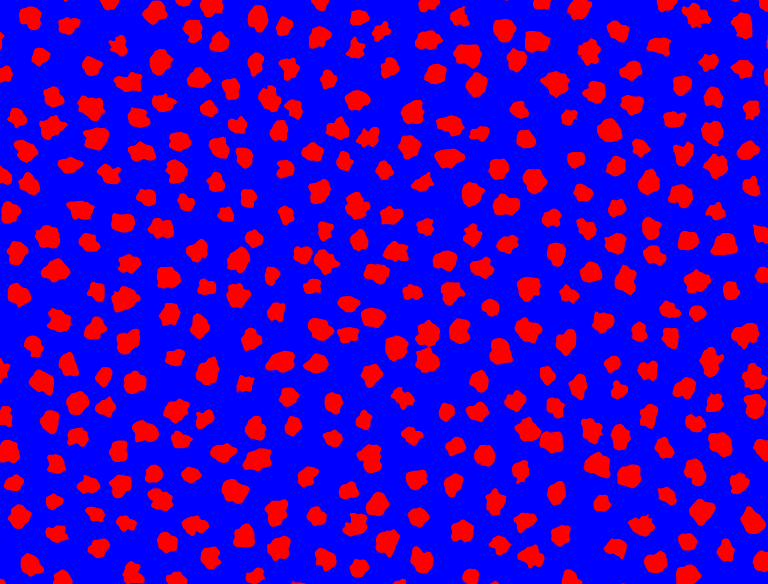
Give the GLSL for this pattern, as a Shadertoy shader.

```glsl
// Rough red grains scattered evenly over a flat blue ground.
// Grains sit on a jittered, gently warped hexagonal lattice; each outline is
// a circle bent by random angular waves and roughened by fine value noise.

const vec3  GROUND      = vec3(0.0, 0.0, 1.0);
const vec3  GRAIN       = vec3(1.0, 0.0, 0.0);
const vec2  SPACING     = vec2(0.0703, 0.0609); // column and row pitch, canvas heights
const float TILT        = 0.35;    // lattice rotation, radians
const float JITTER      = 0.38;    // centre scatter, share of the pitch
const float WARP_SIZE   = 0.30;    // wavelength of the lattice warp
const float WARP_AMOUNT = 0.045;
const float RADIUS      = 0.0177;  // mean grain radius
const float RADIUS_VARY = 0.40;    // full range of size, share of the radius
const float LOBES       = 0.22;    // strength of the angular waves
const float ROUGH_SIZE  = 0.0075;  // width of the small edge notches
const float ROUGH_DEPTH = 0.0058;
const float TAU         = 6.28319;

vec3 hash32(vec2 p) {
    vec3 q = fract(p.xyx * vec3(0.1031, 0.1030, 0.0973));
    q += dot(q, q.yxz + 33.33);
    return fract((q.xxy + q.yzz) * q.zyx);
}

// Smooth value noise, two channels, centred on zero
vec2 noise2(vec2 p) {
    vec2 i = floor(p), f = fract(p);
    f = f * f * (3.0 - 2.0 * f);
    vec2 low  = mix(hash32(i).xy, hash32(i + vec2(1, 0)).xy, f.x);
    vec2 high = mix(hash32(i + vec2(0, 1)).xy, hash32(i + vec2(1, 1)).xy, f.x);
    return mix(low, high, f.y) - 0.5;
}

// Approximate signed distance to one grain; notch is the local edge noise
float grainDistance(vec2 p, vec2 cell, float notch) {
    vec3 rnd = hash32(cell + 71.0);
    float angle = atan(p.y, p.x);
    float wave = 0.0;
    for (int k = 2; k <= 6; k++) {
        float n = float(k);
        float phase = TAU * hash32(cell + 13.0 * n).x;
        wave += cos(n * angle + phase) / n;
    }
    float size = RADIUS * (1.0 + RADIUS_VARY * (rnd.x - 0.5));
    float lobes = LOBES * mix(0.6, 1.3, rnd.y);
    float depth = ROUGH_DEPTH * mix(0.5, 1.5, rnd.z * rnd.z);
    return length(p) - size * (1.0 + lobes * wave) + depth * notch;
}

// Distance to the nearest grain of the lattice
float grainField(vec2 p, float notch) {
    float nearest = 1.0;
    float baseRow = floor(p.y / SPACING.y);
    for (int j = -1; j <= 1; j++) {
        float row = baseRow + float(j);
        float shift = 0.5 * mod(row, 2.0);
        float baseColumn = floor(p.x / SPACING.x - shift);
        for (int i = -1; i <= 1; i++) {
            vec2 cell = vec2(baseColumn + float(i), row);
            vec2 scatter = JITTER * (hash32(cell).xy - 0.5);
            vec2 centre = (cell + vec2(shift, 0.0) + 0.5 + scatter) * SPACING;
            nearest = min(nearest, grainDistance(p - centre, cell, notch));
        }
    }
    return nearest;
}

void mainImage(out vec4 fragColor, in vec2 fragCoord) {
    vec2 p = fragCoord / iResolution.y;
    float pixel = 1.0 / iResolution.y;

    // Lattice space: tilted and slowly warped so that no rows show
    float c = cos(TILT), s = sin(TILT);
    vec2 q = mat2(c, s, -s, c) * p + WARP_AMOUNT * noise2(p / WARP_SIZE + 5.0);

    float notch = noise2(p / ROUGH_SIZE).x;
    float d = grainField(q + 2.0, notch);

    // One pixel of linear edge smoothing
    float cover = clamp(0.5 - d / pixel, 0.0, 1.0);
    fragColor = vec4(mix(GROUND, GRAIN, cover), 1.0);
}
```
